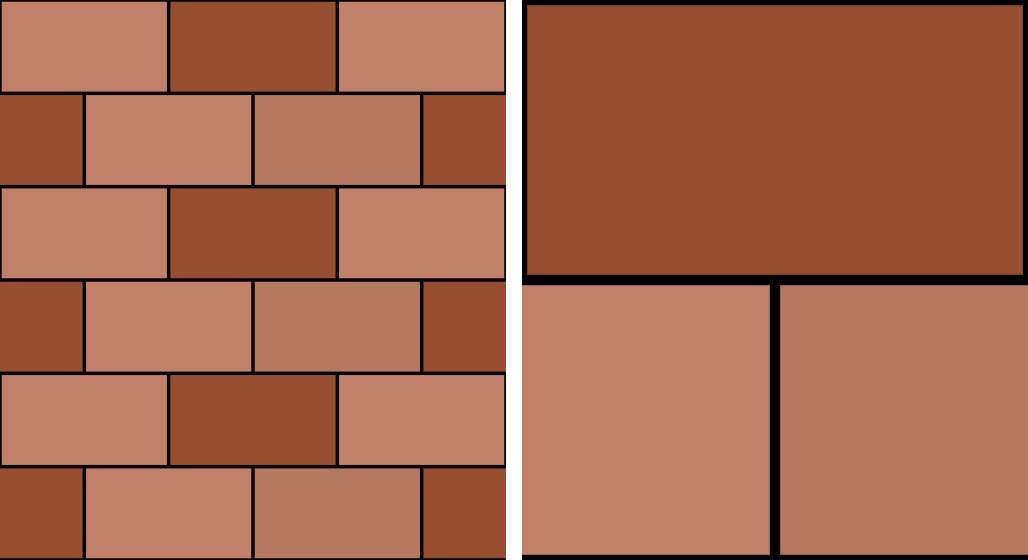
Left, the full canvas; right, a detail of the centre.
This pattern is drawn by a WebGL 1 fragment shader. Its source:

```glsl
precision highp float;

// Running-bond brick wall: flat bricks in three clay tones between thin black joints.
// Every other course is shifted by half a brick; the tone follows from the brick's
// column and course, and the joints come from the distance to the cell border.

uniform vec2 u_resolution;

const vec2 BRICK_COUNT = vec2(3.0, 6.0);   // bricks across, courses up
const float COURSE_SHIFT = 0.5;            // offset of even courses, in bricks
const float JOINT_WIDTH = 0.0062;          // in canvas heights
const vec3 JOINT_COLOR = vec3(0.005, 0.005, 0.0);
const vec3 ROSE_CLAY = vec3(0.755, 0.500, 0.412);
const vec3 TAN_CLAY = vec3(0.710, 0.470, 0.375);
const vec3 DARK_CLAY = vec3(0.590, 0.310, 0.190);

// Tones cycle every three bricks; only even courses hold a tan one.
vec3 brickColor(float column, float oddCourse) {
  float phase = mod(column - oddCourse + 3.0, 3.0);
  if (phase < 0.5) return DARK_CLAY;
  if (phase > 1.5 && oddCourse < 0.5) return TAN_CLAY;
  return ROSE_CLAY;
}

// Distance from a point in the cell to its nearest border, in canvas heights.
float borderDistance(vec2 cellPoint, vec2 cellSize) {
  vec2 d = (0.5 - abs(cellPoint - 0.5)) * cellSize;
  return min(d.x, d.y);
}

void main() {
  vec2 grid = gl_FragCoord.xy / u_resolution * BRICK_COUNT;
  vec2 brickSize = vec2(u_resolution.x / u_resolution.y, 1.0) / BRICK_COUNT;
  float pixel = 1.0 / u_resolution.y;

  // Shift alternate courses, then find the brick.
  float oddCourse = mod(floor(grid.y), 2.0);
  grid.x += COURSE_SHIFT * (1.0 - oddCourse);
  float column = floor(grid.x);

  // Pixel coverage of the brick face beside its joint.
  float edge = borderDistance(fract(grid), brickSize) - 0.5 * JOINT_WIDTH;
  float face = clamp(edge / pixel + 0.5, 0.0, 1.0);

  gl_FragColor = vec4(mix(JOINT_COLOR, brickColor(column, oddCourse), face), 1.0);
}
```
